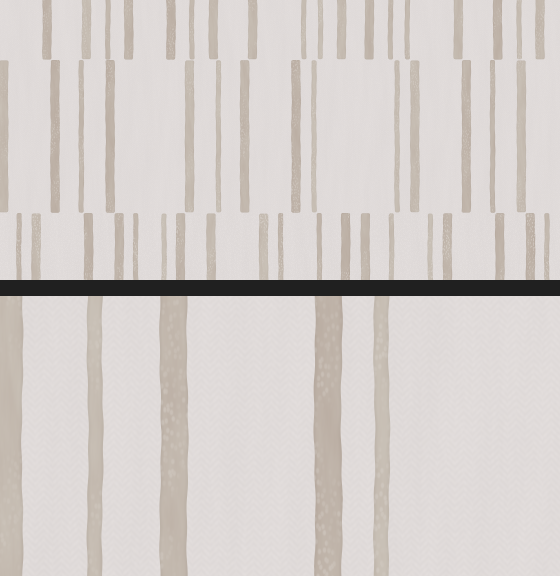
Top, the full canvas; bottom, a detail of the centre.
This pattern is drawn by a Shadertoy shader. Its source:

```glsl
// Three staggered rows of hand-painted vertical bars on pale woven cloth.
// Bar offsets are folded about a mirror axis, so each row repeats sideways;
// cellular flecks and layered sines give the paint its worn, uneven look.
// Lengths are in units of 1/384 of the canvas height.

// Distance of each bar from the mirror axis; a negative sign marks a narrow bar.
const float BARS[19] = float[19](
    -19.5, 42.0, 84.0, 156.0, -179.5, -232.5, 268.5,    // bottom row
    54.5, -94.0, 130.0, 200.5, -225.0,                  // middle row
    29.0, -57.5, 87.0, 141.0, -211.0, -234.0, 263.0);   // top row

float hash(vec2 p) {
    p = fract(p * vec2(0.1031, 0.1137));
    p += dot(p, p.yx + 33.33);
    return fract((p.x + p.y) * p.x * 43.7);
}

// Distance to the nearest scattered point
float cellular(vec2 p) {
    vec2 cell = floor(p);
    float nearest = 2.0;
    for (int j = -1; j <= 1; j++)
        for (int i = -1; i <= 1; i++) {
            vec2 c = cell + vec2(i, j);
            vec2 point = c + vec2(hash(c + 17.0), hash(c + 71.0));
            nearest = min(nearest, length(point - p));
        }
    return nearest;
}

float layeredSines(vec2 p) {
    float sum = 0.0, amp = 0.5;
    for (int i = 0; i < 4; i++) {
        sum += amp * sin(p.x + 1.7 * sin(p.y)) * cos(p.y - 1.3 * sin(0.7 * p.x));
        p = mat2(1.6, 1.2, -1.2, 1.6) * p + 2.3;
        amp *= 0.6;
    }
    return sum;
}

float roundedBox(vec2 p, vec2 halfSize, float radius) {
    vec2 q = abs(p) - halfSize + radius;
    return length(max(q, 0.0)) + min(max(q.x, q.y), 0.0) - radius;
}

// Fine herringbone weave with faint vertical streaks
vec3 cloth(vec2 p, float pixel) {
    float zigzag = abs(mod(p.x, 8.0) - 4.0);
    float weave = sin(2.1 * (p.y + zigzag)) * smoothstep(2.0, 0.7, pixel);
    float streak = layeredSines(p * vec2(0.16, 0.018));
    float fleck = smoothstep(0.5, 0.1, cellular(p * vec2(0.4, 0.3)));
    float rough = p.y < 92.0 ? 0.012 : 0.006;
    return vec3(0.877, 0.857, 0.852) + 0.005 * weave + 0.007 * streak + rough * (fleck - 0.3);
}

// Dry-brushed paint; edge is the distance inside the bar
vec3 paint(vec2 p, float tone, float wear, float edge) {
    float wash = layeredSines(p * vec2(0.25, 0.045) + 40.0 * tone);
    vec3 color = mix(vec3(0.735, 0.685, 0.643), vec3(0.785, 0.752, 0.712), clamp(tone + 0.35 * wash, 0.0, 1.0));
    float fleck = smoothstep(0.45, 0.12, cellular(p * vec2(0.38, 0.24)));
    float patches = smoothstep(-0.3, 0.6, layeredSines(p * vec2(0.12, 0.035) + 9.0));
    color = mix(color, vec3(0.85, 0.825, 0.80), fleck * wear * patches);
    return color - 0.025 * smoothstep(1.8, 0.0, edge);
}

void mainImage(out vec4 fragColor, in vec2 fragCoord) {
    float pixel = 384.0 / iResolution.y;
    vec2 p = fragCoord * pixel;
    vec3 color = cloth(p, pixel);

    // Row limits run past the canvas at top and bottom
    int row = p.y < 92.0 ? 0 : p.y < 302.0 ? 1 : 2;
    int first = row == 0 ? 0 : row == 1 ? 7 : 12;
    int last = row == 0 ? 7 : row == 1 ? 12 : 19;
    float low = row == 0 ? -118.0 : row == 1 ? 92.0 : 302.0;

    // Mirror fold with a half period of 282
    float side = floor((p.x - 205.5) / 282.0);
    float x = abs(mod(p.x + 76.5, 564.0) - 282.0);

    for (int i = first; i < last; i++) {
        float seed = hash(vec2(float(i) + 3.0, side + 11.0));
        float halfWidth = BARS[i] < 0.0 ? 3.4 : 6.2;
        float wobble = 0.35 * sin(p.y * 0.07 + 30.0 * seed) + 0.2 * sin(p.y * 0.31 + 50.0 * seed);
        vec2 q = vec2(x - abs(BARS[i]) + wobble, p.y - low - 105.0);
        float d = roundedBox(q, vec2(halfWidth, 105.0 - seed), 2.5);
        float tone = seed * 0.7 + (BARS[i] < 0.0 ? 0.3 : 0.1);
        float wear = row == 0 ? 0.6 : 0.4;
        color = mix(color, paint(p, tone, wear, -d), clamp(0.5 - d / pixel, 0.0, 1.0));
    }
    fragColor = vec4(color, 1.0);
}
```
